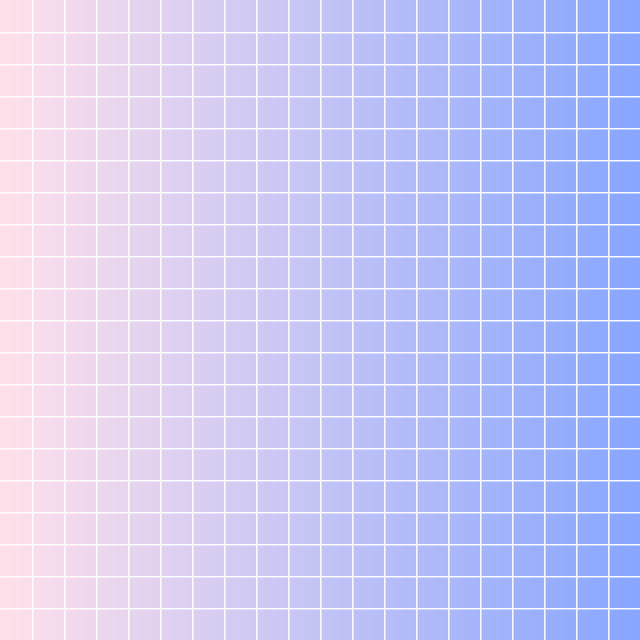
Reproduce this background procedurally as a three.js fragment shader.

```glsl
// A fine white square grid over a horizontal pink to blue gradient.
// The gradient is a linear mix; the rules are distances to the nearest
// evenly spaced line, limited to the inner lines of a 20 by 20 layout.
varying vec2 vUv;

const float CELLS = 20.0;
const float LINE_WIDTH = 0.0022;
const float EDGE_SOFTNESS = 0.0009;
const vec2 GRID_SHIFT = vec2(0.0013, -0.0012);

const vec3 PINK = vec3(1.0, 0.88, 0.918);
const vec3 BLUE = vec3(0.53, 0.65, 1.0);
const vec3 LINE_COLOR = vec3(0.995, 0.995, 1.0);

// Distance on each axis to the nearest inner line.
vec2 gridDistance(vec2 p, float cells) {
  vec2 index = clamp(floor(p * cells + 0.5), 1.0, cells - 1.0);
  return abs(p - index / cells);
}

// Soft-edged coverage of a line of the given width.
float lineMask(float dist, float width, float softness) {
  float halfWidth = 0.5 * width;
  return 1.0 - smoothstep(halfWidth - softness, halfWidth + softness, dist);
}

void main() {
  // Background gradient
  vec3 color = mix(PINK, BLUE, vUv.x);

  // Vertical and horizontal rules
  vec2 dist = gridDistance(vUv - GRID_SHIFT, CELLS);
  float grid = max(lineMask(dist.x, LINE_WIDTH, EDGE_SOFTNESS),
                   lineMask(dist.y, LINE_WIDTH, EDGE_SOFTNESS));
  color = mix(color, LINE_COLOR, grid);

  gl_FragColor = vec4(color, 1.0);
}
```
